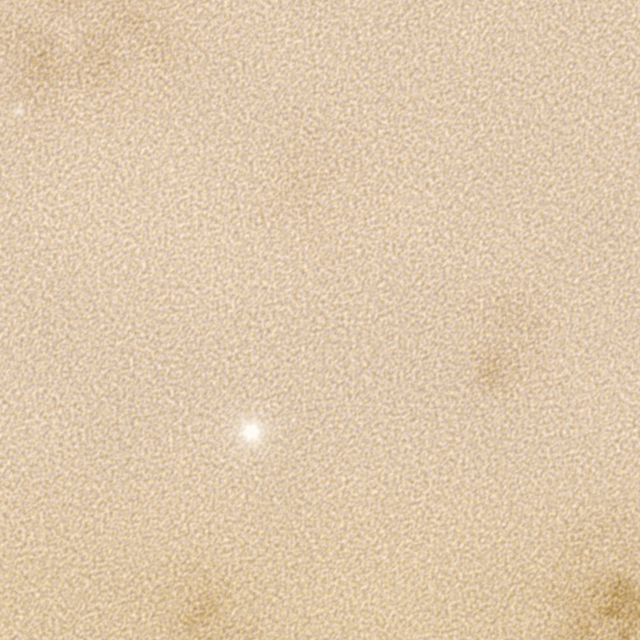
This texture is drawn by a Shadertoy shader. Its source:

```glsl
// Fine beige sand with faint golden stains and a small bright glint.

const vec3 SAND = vec3(0.877, 0.790, 0.688);
const vec3 GRAIN_TONE = vec3(0.158, 0.168, 0.178);
const vec3 GRAIN_TINT = vec3(0.025, 0.005, -0.095);
const vec3 STAIN_SHIFT = vec3(-0.095, -0.130, -0.200);
const vec3 WARM_SHIFT = vec3(-0.004, -0.008, -0.038);
const vec3 GLINT = vec3(1.0, 0.985, 0.95);

// Random unit vector for a lattice point
vec2 latticeGradient(ivec2 cell, uint seed) {
    uint h = uint(cell.x) * 374761393u + uint(cell.y) * 668265263u + seed * 974711u;
    h = (h ^ (h >> 13)) * 1274126177u;
    h = (h ^ (h >> 16)) * 2246822519u;
    h ^= h >> 15;
    float angle = float(h & 65535u) * 6.28319 / 65536.0;
    return vec2(cos(angle), sin(angle));
}

float gradientNoise(vec2 p, uint seed) {
    ivec2 cell = ivec2(floor(p));
    vec2 f = fract(p);
    vec2 w = f * f * f * (f * (f * 6.0 - 15.0) + 10.0);
    float a = dot(latticeGradient(cell, seed), f);
    float b = dot(latticeGradient(cell + ivec2(1, 0), seed), f - vec2(1, 0));
    float c = dot(latticeGradient(cell + ivec2(0, 1), seed), f - vec2(0, 1));
    float d = dot(latticeGradient(cell + ivec2(1, 1), seed), f - vec2(1, 1));
    return mix(mix(a, b, w.x), mix(c, d, w.x), w.y);
}

vec2 rotate(vec2 p, float angle) {
    float c = cos(angle), s = sin(angle);
    return vec2(c * p.x - s * p.y, s * p.x + c * p.y);
}

// Two turned layers hide the lattice
float grain(vec2 p, float frequency, uint seed) {
    vec2 q = rotate(p, -0.85) * vec2(0.9, 1.1) * frequency;
    return 0.7 * (gradientNoise(q, seed)
                + gradientNoise(rotate(q, 0.6) * 1.13 + 17.3, seed + 1u));
}

float cloud(vec2 p, float frequency, uint seed) {
    float sum = 0.0, amplitude = 1.0;
    for (uint i = 0u; i < 4u; i++) {
        sum += amplitude * gradientNoise(p * frequency, seed + i);
        p = rotate(p, 0.7);
        frequency *= 2.1;
        amplitude *= 0.55;
    }
    return sum;
}

// Soft patch with an uneven, mottled edge
float stain(vec2 p, vec2 center, float radius, float mottle) {
    vec2 d = (p - center) / radius;
    return exp(-dot(d, d)) * clamp(0.75 + 1.1 * mottle, 0.0, 1.5);
}

// Glowing core with faint rays
float glint(vec2 p, vec2 center, float radius) {
    vec2 d = (p - center) / radius;
    float r = length(d);
    float rays = 0.8 + 0.2 * cos(6.0 * atan(d.y, d.x + 1e-5) - 0.7);
    return exp(-r * r * 1.1) + 0.42 * rays * exp(-r * r * 0.16);
}

void mainImage(out vec4 fragColor, in vec2 fragCoord) {
    vec2 uv = fragCoord / iResolution.xy;
    float mottle = cloud(uv, 14.0, 40u);

    // Broad light and colour drift
    vec3 color = SAND + 0.014 * cloud(uv, 4.0, 50u);
    color += 0.018 * stain(uv, vec2(0.25, 0.74), 0.22, 0.0);
    color += WARM_SHIFT * smoothstep(0.4, 0.0, uv.y);

    // Golden stains
    float stains = 0.45 * stain(uv, vec2(0.08, 0.92), 0.10, mottle)
                 + 0.20 * stain(uv, vec2(0.23, 0.96), 0.10, mottle)
                 + 0.95 * stain(uv, vec2(0.98, 0.03), 0.11, mottle)
                 + 0.50 * stain(uv, vec2(0.31, 0.02), 0.08, mottle)
                 + 0.50 * stain(uv, vec2(0.78, 0.41), 0.028, mottle)
                 + 0.28 * stain(uv, vec2(0.80, 0.47), 0.07, mottle)
                 + 0.16 * stain(uv, vec2(0.50, 0.70), 0.09, mottle);
    color += STAIN_SHIFT * stains;

    // Sand grains: light and dark, cream and mauve
    float tone = grain(uv, 150.0, 1u) + 0.25 * grain(uv, 260.0, 5u);
    float tint = grain(uv, 125.0, 9u);
    color += GRAIN_TONE * tone * (1.0 + 0.3 * stains) + GRAIN_TINT * tint;

    // Glints
    float shine = glint(uv, vec2(0.393, 0.325), 0.015)
                + 0.55 * glint(uv, vec2(0.029, 0.827), 0.006);
    color = mix(color, GLINT, clamp(shine, 0.0, 1.0));

    fragColor = vec4(clamp(color, 0.0, 1.0), 1.0);
}
```
